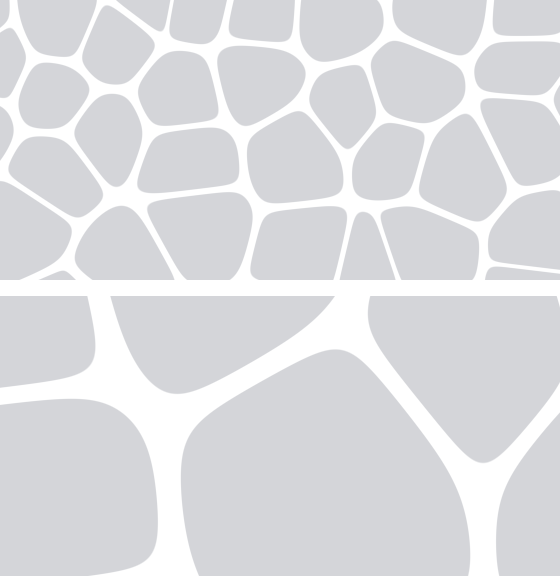
Top, the full canvas; bottom, a detail of the centre.
This pattern is drawn by a Shadertoy shader. Its source:

```glsl
// Pale grey rounded cells divided by a web of white veins of varying width.

const vec3  CELL_COLOR = vec3(0.83, 0.835, 0.85);
const vec3  VEIN_COLOR = vec3(1.0);
const float CELLS_PER_HEIGHT = 3.5;
const float JITTER = 0.86;                  // 0 = square grid, 1 = fully scattered
const vec2  HALF_VEIN = vec2(0.018, 0.043); // half width between close and far seeds
const vec2  SEED_SPACING = vec2(0.3, 1.1);  // seed distances for those widths
const float ROUNDING = 0.09;                // corner softness per nearest distance
const vec2  ROUNDING_RANGE = vec2(0.02, 0.075);
const vec2  FIELD_OFFSET = vec2(11.0, 4.0);

vec2 hash2(vec2 p) {
    vec2 q = vec2(dot(p, vec2(127.1, 311.7)), dot(p, vec2(269.5, 183.3)));
    return fract(sin(q) * 43758.5453);
}

vec2 seedAt(vec2 tile) {
    return tile + 0.5 + JITTER * (hash2(tile) - 0.5);
}

// Tile that owns the seed closest to p.
vec2 closestTile(vec2 p) {
    vec2 base = floor(p), best = base;
    float bestDist = 1e5;
    for (int y = -2; y <= 2; y++)
    for (int x = -2; x <= 2; x++) {
        vec2 tile = base + vec2(x, y);
        float dist = distance(p, seedAt(tile));
        if (dist < bestDist) { bestDist = dist; best = tile; }
    }
    return best;
}

// Distance from a seed to its nearest neighbour, a measure of cell size.
float nearestSpacing(vec2 home) {
    vec2 seed = seedAt(home);
    float spacing = 1e5;
    for (int y = -2; y <= 2; y++)
    for (int x = -2; x <= 2; x++) {
        if (x == 0 && y == 0) continue;
        spacing = min(spacing, distance(seed, seedAt(home + vec2(x, y))));
    }
    return spacing;
}

// Rounded distance to the cell border, positive inside the cell.
float cellDistance(vec2 p) {
    vec2 home = closestTile(p);
    vec2 seed = seedAt(home);
    float k = clamp(ROUNDING * nearestSpacing(home), ROUNDING_RANGE.x, ROUNDING_RANGE.y);

    // Exponential smooth minimum over the bisectors to all neighbours.
    float sum = 0.0;
    for (int y = -2; y <= 2; y++)
    for (int x = -2; x <= 2; x++) {
        if (x == 0 && y == 0) continue;
        vec2 other = seedAt(home + vec2(x, y));
        vec2 across = other - seed;
        float spacing = length(across);
        float edge = dot(0.5 * (seed + other) - p, across / spacing);
        float halfVein = mix(HALF_VEIN.x, HALF_VEIN.y,
                             smoothstep(SEED_SPACING.x, SEED_SPACING.y, spacing));
        sum += exp((halfVein - edge) / k);
    }
    return -k * log(sum);
}

void mainImage(out vec4 fragColor, in vec2 fragCoord) {
    float scale = CELLS_PER_HEIGHT / iResolution.y;
    float dist = cellDistance(fragCoord * scale + FIELD_OFFSET);
    float inside = smoothstep(-0.7 * scale, 0.7 * scale, dist);
    fragColor = vec4(mix(VEIN_COLOR, CELL_COLOR, inside), 1.0);
}
```
